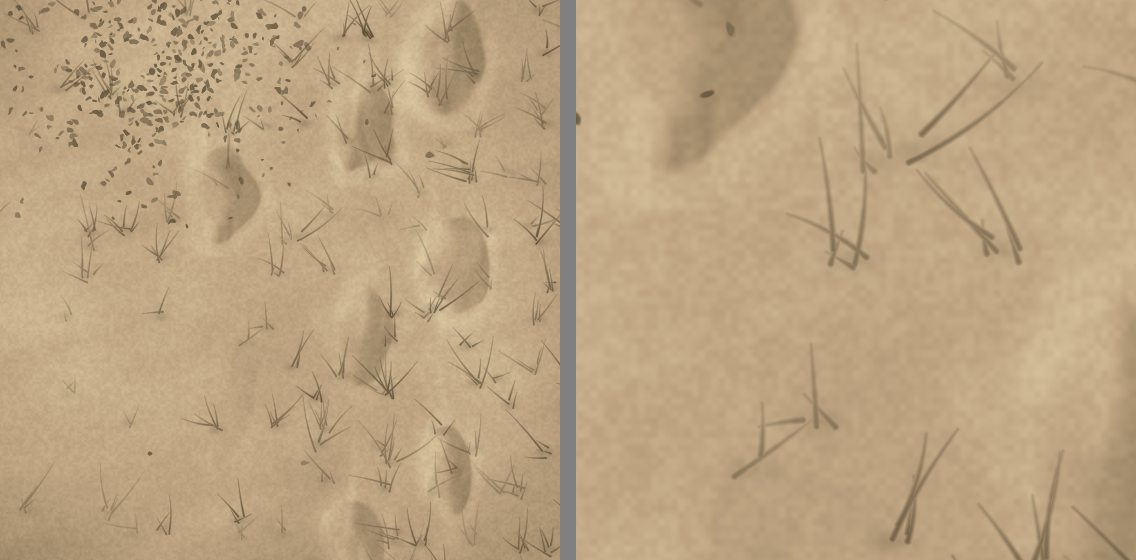
Left: the whole. Right: its middle third, enlarged.
This texture is drawn by a WebGL 2 fragment shader. Its source:

```glsl
#version 300 es
precision highp float;
// Pale dune sand with soft foot dents, thin grass tufts and a patch of tiny leaves.
// Relief is a sum of tone offsets from noise and shaded ellipses; the plants are
// distance functions scattered over jittered grids and blended on top.
uniform vec2 u_resolution;
out vec4 fragColor;

float hash(vec2 p) {
  vec3 q = fract(p.xyx * vec3(0.1031, 0.1030, 0.0973));
  q += dot(q, q.yzx + 33.33);
  return fract((q.x + q.y) * q.z);
}

vec2 hash2(vec2 p) {
  return vec2(hash(p), hash(p + 57.3));
}

float noise(vec2 p) {
  vec2 i = floor(p), f = fract(p);
  f = f * f * (3.0 - 2.0 * f);
  return mix(mix(hash(i), hash(i + vec2(1, 0)), f.x),
             mix(hash(i + vec2(0, 1)), hash(i + 1.0), f.x), f.y);
}

float fbm(vec2 p) {
  float sum = 0.0, amp = 0.5;
  for (int i = 0; i < 4; i++) {
    sum += amp * noise(p);
    p = mat2(0.8, 0.6, -0.6, 0.8) * p * 2.03 + 7.1;
    amp *= 0.5;
  }
  return sum;
}

mat2 rotate(float a) {
  return mat2(cos(a), sin(a), -sin(a), cos(a));
}

// Lit left wall, shaded right wall and a streaked drag mark above each dent
float footDents(vec2 uv) {
  float tone = 0.0;
  vec2 warp = vec2(noise(uv * 14.0), noise(uv * 14.0 + 40.0)) - 0.5;
  float streak = noise(vec2(uv.x * 80.0 + 5.0 * noise(uv * 9.0), uv.y * 9.0)) - 0.5;
  for (int k = 0; k < 8; k++) {
    float n = float(k);
    vec2 rnd = hash2(vec2(n, 4.7));
    vec2 centre = vec2(0.61 + 0.24 * sin(2.1 * n + 0.1), 0.03 + 0.125 * n);
    float strength = mix(0.15, 0.7 + 0.3 * rnd.x,
                         smoothstep(0.05, 0.25, distance(centre, vec2(0.38, 0.28))));
    vec2 p = rotate(0.5 * (rnd.y - 0.3)) * (uv - centre) + 0.04 * warp;
    vec2 q = p / mix(vec2(0.055, 0.075), vec2(0.072, 0.1), rnd.yx);
    float r = length(q);
    float inside = 1.0 - smoothstep(0.92, 1.05, r);
    float shadow = inside * smoothstep(-0.1, 0.5, q.x + 0.3 * q.y * q.y);
    float lit = exp(-6.0 * pow(r - 0.8, 2.0)) * smoothstep(0.3, -0.6, q.x);
    float rim = exp(-30.0 * pow(r - 1.22, 2.0)) * smoothstep(-0.4, 0.8, q.x - q.y);
    float trail = exp(-2.5 * q.x * q.x) * smoothstep(0.2, 0.9, q.y) * smoothstep(2.6, 1.0, q.y);
    tone += strength * (0.075 * lit + 0.04 * rim - 0.13 * shadow
          + 0.035 * trail + 0.1 * streak * max(inside, trail));
  }
  return tone;
}

// Fans of curved, tapering blades that share one root
float grass(vec2 uv, float scale, float soft) {
  float cover = 0.0;
  vec2 cell = floor(uv * scale);
  for (int j = 0; j < 9; j++) {
    vec2 id = cell + vec2(j % 3, j / 3) - 1.0;
    vec2 root = (id + 0.15 + 0.7 * hash2(id + 11.0 + scale)) / scale;
    float chance = mix(0.3, 0.85, smoothstep(0.3, 0.85, root.x));
    if (hash(id + 3.0 + scale) > chance) continue;
    float strength = 0.35 + 0.6 * hash(id + 23.0);
    float lean = 1.1 * (hash(id + 31.0) - 0.3);
    int blades = 2 + int(5.0 * hash(id + 71.0));
    for (int b = 0; b < blades; b++) {
      vec2 seed = id * 7.0 + float(b) * 19.0 + scale;
      float reach = mix(0.2, 0.85, pow(hash(seed), 1.4)) / scale;
      vec2 p = rotate(-lean - 2.1 * (hash(seed + 2.0) - 0.5)) * (uv - root);
      p += 0.022 * (hash2(seed + 9.0) - 0.5);
      float h = clamp(p.y / reach, 0.0, 1.0);
      float bend = 0.4 * (hash(seed + 4.0) - 0.5) * reach * h * (1.0 - h);
      float d = length(p - vec2(bend, h * reach)) - mix(0.0018, 0.0005, h);
      cover = max(cover, strength * mix(1.0, 0.55, h) * smoothstep(soft, -soft, d));
    }
    vec2 foot = (uv - root) / vec2(0.014, 0.008);
    cover = max(cover, 0.3 * strength * exp(-dot(foot, foot)));
  }
  return cover;
}

// Small ragged leaves, clumped in the upper left
float leaves(vec2 uv, float soft) {
  float cover = 0.0;
  uv += 0.005 * (vec2(noise(uv * 150.0), noise(uv * 150.0 + 30.0)) - 0.5);
  vec2 cell = floor(uv * 75.0);
  for (int j = 0; j < 9; j++) {
    vec2 id = cell + vec2(j % 3, j / 3) - 1.0;
    vec2 centre = (id + hash2(id + 90.0)) / 75.0;
    vec2 off = (centre - vec2(0.27, 0.88)) / vec2(0.2, 0.15);
    float density = exp(-dot(off, off)) * smoothstep(0.3, 0.6, noise(centre * 17.0));
    if (hash(id + 8.0) > 1.1 * density) continue;
    vec2 p = rotate(6.28 * hash(id + 15.0)) * (uv - centre);
    float size = mix(0.003, 0.008, hash(id + 44.0));
    float d = length(p * vec2(1.0, 1.7)) - size;
    cover = max(cover, (0.4 + 0.45 * hash(id + 61.0)) * smoothstep(soft, -soft, d));
  }
  return cover;
}

void main() {
  vec2 uv = gl_FragCoord.xy / u_resolution;
  float soft = max(0.0016, 0.8 / u_resolution.y);

  // Sand: broad swells, slanted ripples, fine grain, darker corners
  float tone = 0.005 + 0.16 * (fbm(uv * 3.5) - 0.47);
  vec2 slant = rotate(-0.3) * uv;
  tone += 0.04 * (noise(slant * vec2(5.0, 24.0)) - 0.5);
  tone += 0.03 * (noise(uv * 110.0) - 0.5) + 0.045 * (noise(uv * 250.0) - 0.5);
  tone -= 0.06 * smoothstep(0.42, 0.75, distance(uv, vec2(0.46, 0.54)));
  tone += footDents(uv);
  vec3 tint = tone > 0.0 ? vec3(0.85, 1.1, 0.95) : vec3(1.0, 0.86, 0.8);
  vec3 colour = vec3(0.75, 0.645, 0.51) + tone * tint;

  // Plants
  float blades = max(grass(uv, 8.0, soft), 0.8 * grass(uv, 11.0, soft));
  colour = mix(colour, vec3(0.33, 0.28, 0.19), blades);
  colour = mix(colour, vec3(0.36, 0.31, 0.22), leaves(uv, soft));
  fragColor = vec4(colour, 1.0);
}
```
